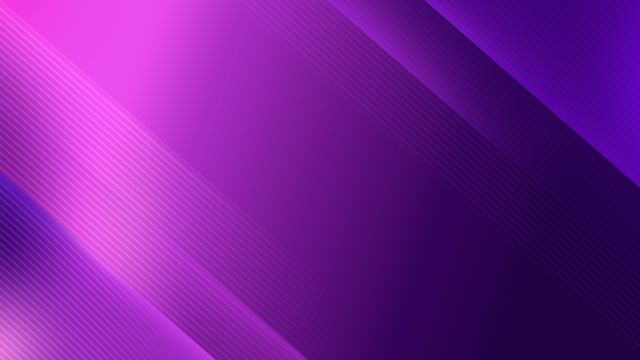
Reproduce this background procedurally as a Shadertoy shader.

```glsl
// Diagonal translucent violet sheets with fine pinstripes over a magenta-to-indigo gradient.

const float SLOPE = 0.87;
const vec3 PINK    = vec3(0.92, 0.30, 0.93);
const vec3 ORCHID  = vec3(0.65, 0.17, 0.75);
const vec3 PURPLE  = vec3(0.42, 0.08, 0.54);
const vec3 PLUM    = vec3(0.21, 0.01, 0.36);
const vec3 INDIGO  = vec3(0.125, 0.0, 0.26);
const vec3 VIOLET  = vec3(0.42, 0.02, 0.82);
const vec3 BLUSH   = vec3(0.90, 0.48, 0.86);

// Smooth side test: 0 below zero, 1 above, softened over one width.
float side(float dist, float soft) {
    return smoothstep(-soft, soft, dist);
}

// Light that starts sharply at an edge and fades on its positive side.
float edgeGlow(float dist, float fade, float soft) {
    return side(dist, soft) * exp(-max(dist, 0.0) / fade);
}

// Soft round light.
float spot(vec2 p, vec2 center, vec2 radius) {
    vec2 q = (p - center) / radius;
    return exp(-dot(q, q));
}

// Thin repeated lines along a coordinate.
float pinstripes(float coord, float spacing, float soft) {
    float dist = abs(fract(coord / spacing) - 0.5) * spacing;
    return 1.0 - smoothstep(0.0, 0.0022 + soft, dist);
}

// Wide gradient from the bright upper left to the dark right.
vec3 backdrop(float t) {
    vec3 c = mix(PINK, ORCHID, smoothstep(0.06, 0.38, t));
    c = mix(c, PURPLE, clamp((t - 0.36) / 0.35, 0.0, 1.0));
    c = mix(c, PLUM, clamp((t - 0.71) / 0.36, 0.0, 1.0));
    return mix(c, INDIGO, clamp((t - 1.07) / 0.33, 0.0, 1.0));
}

// Broad left sheet, dim at the canvas edge and lit down its middle.
vec3 leftSheet(vec3 c, vec2 p, float d, float soft) {
    float inside = side(0.99 - d, 0.008);
    float shade = inside * smoothstep(1.05, 0.62, d) * (1.0 - smoothstep(0.0, 0.30, p.x));
    c = mix(c, vec3(0.43, 0.07, 0.54), 0.85 * shade);
    c += vec3(0.04, 0.05, 0.02) * edgeGlow(0.99 - d, 0.12, 0.006) * (1.0 - smoothstep(0.3, 0.8, p.x));
    c = mix(c, PURPLE, 0.6 * side(0.68 - d, 0.12) * smoothstep(0.38, 0.60, p.x));
    float fold = edgeGlow(0.743 - d, 0.09, 0.008);
    c = mix(c, vec3(0.72, 0.18, 0.83), fold * mix(0.25, 0.65, smoothstep(0.1, 0.6, p.x)));
    return mix(c, BLUSH, 0.5 * inside * spot(p, vec2(0.34, 0.36), vec2(0.13, 0.22)));
}

// Lower-left corner sheet with a bright rim.
vec3 cornerSheet(vec3 c, vec2 p, float d, float soft) {
    float depth = 0.522 - d;
    vec3 sheet = mix(vec3(0.25, 0.02, 0.46), vec3(0.60, 0.14, 0.74), smoothstep(0.0, 0.26, p.x));
    sheet = mix(sheet, vec3(0.55, 0.14, 0.70), 0.7 * smoothstep(0.34, 0.12, p.y));
    sheet = mix(sheet, BLUSH, 0.9 * spot(p, vec2(-0.02, 0.02), vec2(0.15, 0.14)));
    vec3 rim = mix(vec3(0.42, 0.12, 0.80), vec3(0.82, 0.25, 0.94), smoothstep(0.04, 0.32, p.x));
    sheet = mix(sheet, rim, 0.85 * edgeGlow(depth, 0.06, soft));
    sheet += vec3(0.22, 0.24, 0.08) * edgeGlow(depth, 0.014, soft) * spot(p, vec2(0.27, 0.29), vec2(0.14));
    return mix(c, sheet, side(depth, soft));
}

// Two right-hand folds: a faint purple one and a strong violet panel.
vec3 rightSheets(vec3 c, vec2 p, float d, float soft) {
    float depth = d - 1.79;
    c = mix(c, vec3(0.17, 0.0, 0.36), 0.6 * side(depth - 0.12, 0.12));
    float lit = smoothstep(0.50, 1.0, p.y);
    c = mix(c, vec3(0.58, 0.14, 0.76), 0.9 * lit * edgeGlow(depth, 0.075, 0.007));
    c += vec3(0.015, 0.0, 0.04) * edgeGlow(depth, 0.1, 0.007);

    depth = d - 2.025;
    vec3 panel = mix(vec3(0.23, 0.0, 0.46), VIOLET, 0.85 * spot(p, vec2(1.84, 0.74), vec2(0.17, 0.34)));
    vec3 rim = mix(vec3(0.38, 0.02, 0.70), vec3(0.54, 0.10, 0.80), smoothstep(0.70, 1.0, p.y));
    panel = mix(panel, rim, 0.85 * edgeGlow(depth, 0.09, soft));
    return mix(c, panel, side(depth, soft));
}

// Faint line work confined to the sheets.
vec3 lineWork(vec3 c, vec2 p, float d, float soft) {
    float left = side(1.0 - d, 0.01) * side(d - 0.53, 0.01) * (1.0 - smoothstep(0.25, 1.05, p.x));
    float corner = side(0.50 - d, 0.02) * (1.0 - smoothstep(0.25, 0.50, p.x));
    float right = side(d - 1.57, 0.02) * (1.0 - 0.6 * side(d - 1.79, 0.02));
    float straight = pinstripes(d, 0.021, soft);
    float curved = pinstripes(d + 0.22 * p.x * p.x, 0.021, soft);
    c += vec3(0.11, 0.09, 0.10) * straight * left;
    c += vec3(0.12, 0.09, 0.10) * curved * corner;
    return c + vec3(0.045, 0.025, 0.055) * straight * right;
}

void mainImage(out vec4 fragColor, in vec2 fragCoord) {
    vec2 p = fragCoord / iResolution.y;
    p.x *= 1.77778 * iResolution.y / iResolution.x;
    float soft = 1.2 / iResolution.y;
    float d = p.y + SLOPE * p.x;

    vec3 color = backdrop(p.x - 0.35 * p.y);
    color = mix(color, vec3(0.95, 0.20, 0.87), 0.8 * spot(p, vec2(0.0, 1.02), vec2(0.20, 0.16)));
    color = leftSheet(color, p, d, soft);
    color = cornerSheet(color, p, d, soft);
    color = rightSheets(color, p, d, soft);
    color = lineWork(color, p, d, soft);
    fragColor = vec4(clamp(color, 0.0, 1.0), 1.0);
}
```
